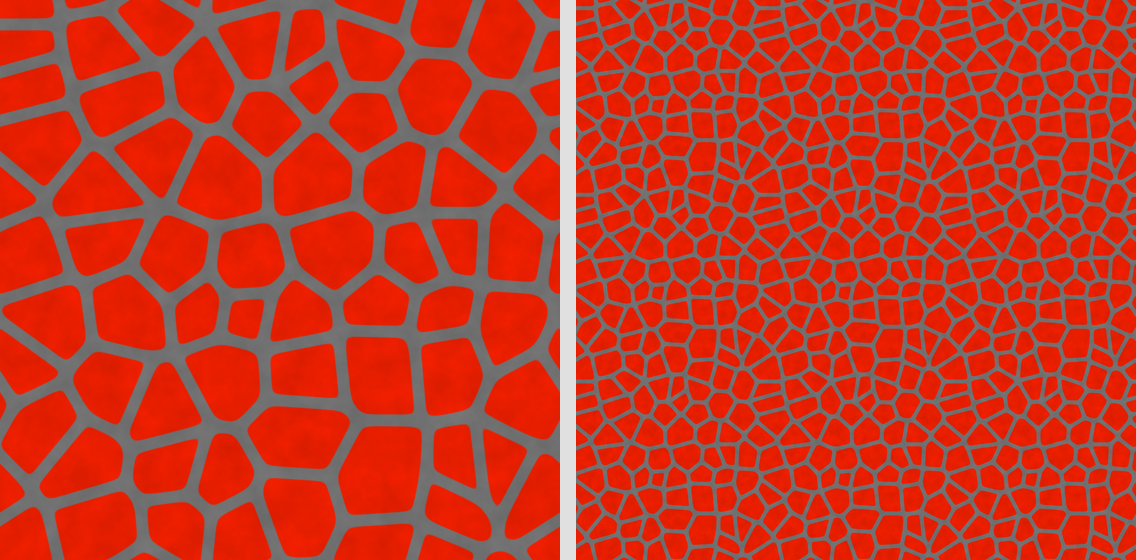
Left, the tile; right, the same tile 3 across and 3 down.
A WebGL 2 fragment shader for this pattern:

```glsl
#version 300 es
precision highp float;
precision highp int;
// Red crazy-paving cells with rounded corners, parted by even grey joints.
// A wrapped Voronoi grid gives the cells; a soft minimum of the distances to
// their sides rounds the corners, and wrapped gradient noise mottles the faces.

uniform vec2 u_resolution;
out vec4 fragColor;

const vec3  CELL_COLOR  = vec3(0.905, 0.118, 0.0);
const vec3  JOINT_COLOR = vec3(0.44);
const int   CELLS       = 8;       // cells along each side of the tile
const float JITTER      = 0.94;    // 0 = square grid, 1 = fully scattered
const float JOINT_HALF  = 0.0106;  // half the joint width
const float ROUNDING    = 0.0046;  // softness of the corner minimum
const float EDGE_SOFT   = 0.0016;  // half the width of the edge blend
const int   MOTTLE_FREQ = 18;      // base noise repeats along the tile
const int   OCTAVES     = 4;
const float MOTTLE      = 0.10;    // brightness change of the mottling
const uint  CELL_SEED   = 17u;
const uint  NOISE_SEED  = 91u;

// Two random values in 0..1 for a lattice point that wraps after `period`.
vec2 hashWrapped(ivec2 p, int period, uint seed) {
    uvec2 v = uvec2((p % period + period) % period) + seed;
    v = v * 1664525u + 1013904223u;
    v.x += v.y * 1664525u;
    v.y += v.x * 1664525u;
    v ^= v >> 16u;
    v.x += v.y * 1664525u;
    v.y += v.x * 1664525u;
    v ^= v >> 16u;
    return vec2(v & 0xffffu) / 65535.0;
}

// Cell centre in grid units.
vec2 cellCentre(ivec2 cell) {
    vec2 offset = hashWrapped(cell, CELLS, CELL_SEED) - 0.5;
    return vec2(cell) + 0.5 + JITTER * offset;
}

// Rounded distance from uv to the sides of its Voronoi cell, in tile units.
float cellSideDistance(vec2 uv) {
    vec2 p = uv * float(CELLS);
    ivec2 home = ivec2(floor(p));

    // Nearest centre
    ivec2 nearestCell = home;
    vec2 toNearest = vec2(0.0);
    float best = 1e3;
    for (int y = -2; y <= 2; y++)
    for (int x = -2; x <= 2; x++) {
        ivec2 cell = home + ivec2(x, y);
        vec2 r = cellCentre(cell) - p;
        float d = dot(r, r);
        if (d < best) {
            best = d;
            toNearest = r;
            nearestCell = cell;
        }
    }

    // Exponential soft minimum over the bisectors with the neighbours
    float total = 0.0;
    for (int y = -2; y <= 2; y++)
    for (int x = -2; x <= 2; x++) {
        if (x == 0 && y == 0) continue;
        vec2 r = cellCentre(nearestCell + ivec2(x, y)) - p;
        vec2 across = normalize(r - toNearest);
        float side = dot(0.5 * (r + toNearest), across) / float(CELLS);
        total += exp(-side / ROUNDING);
    }
    return -ROUNDING * log(total);
}

// Slope of the noise lattice at one corner, dotted with the offset to it.
float cornerSlope(ivec2 corner, vec2 offset, int period) {
    float angle = 6.28319 * hashWrapped(corner, period, NOISE_SEED).x;
    return dot(vec2(cos(angle), sin(angle)), offset);
}

float gradientNoise(vec2 uv, int period) {
    vec2 p = uv * float(period);
    ivec2 i = ivec2(floor(p));
    vec2 f = fract(p);
    vec2 u = f * f * f * (f * (f * 6.0 - 15.0) + 10.0);
    float a = cornerSlope(i, f, period);
    float b = cornerSlope(i + ivec2(1, 0), f - vec2(1, 0), period);
    float c = cornerSlope(i + ivec2(0, 1), f - vec2(0, 1), period);
    float d = cornerSlope(i + ivec2(1, 1), f - vec2(1, 1), period);
    return mix(mix(a, b, u.x), mix(c, d, u.x), u.y);
}

float mottling(vec2 uv) {
    float sum = 0.0, amplitude = 0.7;
    int period = MOTTLE_FREQ;
    for (int i = 0; i < OCTAVES; i++) {
        sum += amplitude * gradientNoise(uv, period);
        amplitude *= 0.6;
        period *= 2;
    }
    return sum;
}

void main() {
    vec2 uv = gl_FragCoord.xy / u_resolution;
    float soft = max(EDGE_SOFT, 0.75 / u_resolution.y);
    float side = cellSideDistance(uv);
    float face = smoothstep(JOINT_HALF - soft, JOINT_HALF + soft, side);

    vec3 color = mix(JOINT_COLOR, CELL_COLOR, face);
    color *= 1.0 + MOTTLE * mottling(uv);
    fragColor = vec4(color, 1.0);
}
```
